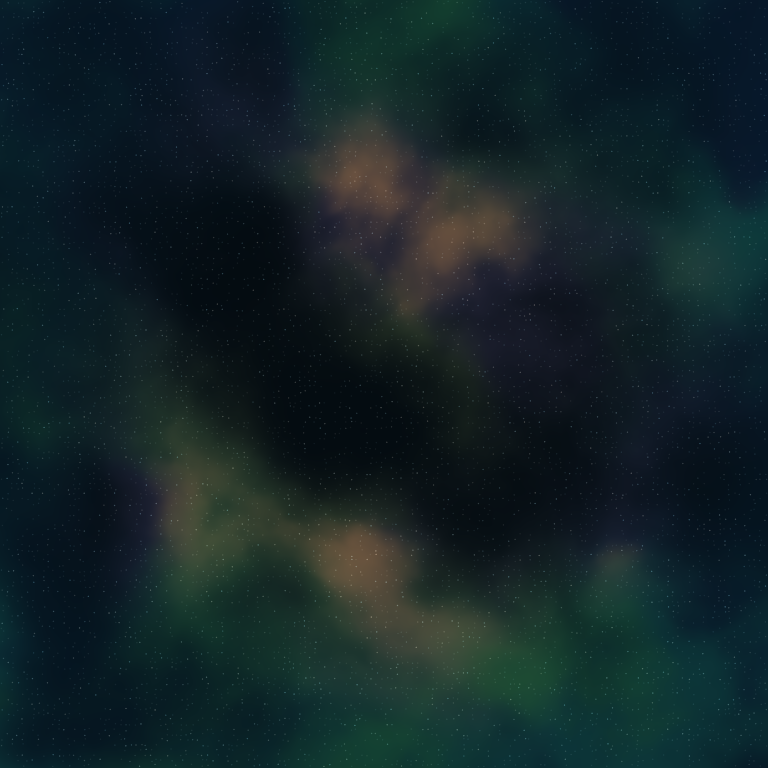
Give the GLSL for this texture, as a three.js fragment shader.

```glsl
// A dim nebula: soft teal and green gas near the rim, warmer dust in the
// middle, dark gaps between. Layered smooth cellular noise sets the glow
// and the tint; a jittered grid scatters faint, tiny stars on top.

varying vec2 vUv;

vec3 hash3(vec2 cell) {
  vec3 q = fract(cell.xyx * vec3(0.1031, 0.1030, 0.0973));
  q += dot(q, q.yxz + 33.33);
  return fract((q.xxy + q.yzz) * q.zyx);
}

// Cellular noise: each cell holds one jittered point with a random value,
// blended with a falloff that reaches zero inside the 3 x 3 search.
float softCells(vec2 p) {
  vec2 base = floor(p);
  float total = 0.0;
  float weights = 0.0;
  for (int y = -1; y <= 1; y++) {
    for (int x = -1; x <= 1; x++) {
      vec2 cell = base + vec2(float(x), float(y));
      vec3 rnd = hash3(cell + 57.0);
      vec2 offset = cell + 0.2 + 0.6 * rnd.xy - p;
      float w = max(0.0, 1.0 - dot(offset, offset) / 1.44);
      w *= w * w;
      total += w * rnd.z;
      weights += w;
    }
  }
  return total / weights;
}

// Rotated octaves of cellular noise, kept soft by a low gain.
float clouds(vec2 p) {
  float sum = 0.0;
  float amplitude = 1.0;
  float range = 0.0;
  for (int i = 0; i < 5; i++) {
    sum += amplitude * softCells(p);
    range += amplitude;
    amplitude *= 0.4;
    p = mat2(1.6, 1.2, -1.2, 1.6) * p + 7.3;
  }
  return sum / range;
}

// One possible star per grid cell, most of them very faint.
vec3 stars(vec2 uv) {
  vec2 p = uv * 150.0;
  vec2 cell = floor(p);
  vec3 rnd = hash3(cell + 211.0);
  vec3 look = hash3(cell + 683.0);
  float dist = length(fract(p) - 0.25 - 0.5 * rnd.xy);
  float disc = 1.0 - smoothstep(0.03, 0.24, dist);
  float power = step(0.65, rnd.z) * (0.06 + 0.2 * pow(look.x, 4.0));
  return disc * power * mix(vec3(0.6, 0.9, 1.0), vec3(1.0, 0.9, 0.8), look.y);
}

void main() {
  // Bend the space a little so the clouds drift into wisps
  vec2 warp = vec2(clouds(vUv * 4.0 + 3.0), clouds(vUv * 4.0 + 19.0)) - 0.5;
  vec2 p = vUv + 0.08 * warp;

  float glow = smoothstep(0.18, 0.86, clouds(p * 5.4 + 31.0));
  float tint = clouds(p * 5.0 + 47.0);
  float warmth = 1.0 - smoothstep(0.18, 0.54, length(p - 0.5) + 0.3 * (tint - 0.5));

  // Cool gas of the rim
  vec3 navy = vec3(0.03, 0.10, 0.18);
  vec3 teal = vec3(0.05, 0.22, 0.23);
  vec3 green = vec3(0.09, 0.29, 0.20);
  vec3 coolGas = mix(navy, teal, smoothstep(0.3, 0.5, tint));
  coolGas = mix(coolGas, green, smoothstep(0.5, 0.72, tint));

  // Warm dust of the middle, orange where it is densest
  vec3 purple = vec3(0.20, 0.19, 0.29);
  vec3 olive = vec3(0.25, 0.31, 0.21);
  vec3 orange = vec3(0.50, 0.37, 0.26);
  vec3 warmDust = mix(purple, olive, smoothstep(0.35, 0.62, tint));
  warmDust = mix(warmDust, orange, smoothstep(0.62, 1.05, glow));

  // Empty space is darker in the middle, where the dust also thins faster
  vec3 space = mix(vec3(0.02, 0.08, 0.125), vec3(0.015, 0.045, 0.065), warmth);
  float density = mix(glow, pow(glow, 1.5), warmth);
  vec3 color = mix(space, mix(coolGas, warmDust, warmth), density);

  gl_FragColor = vec4(color + stars(vUv), 1.0);
}
```
